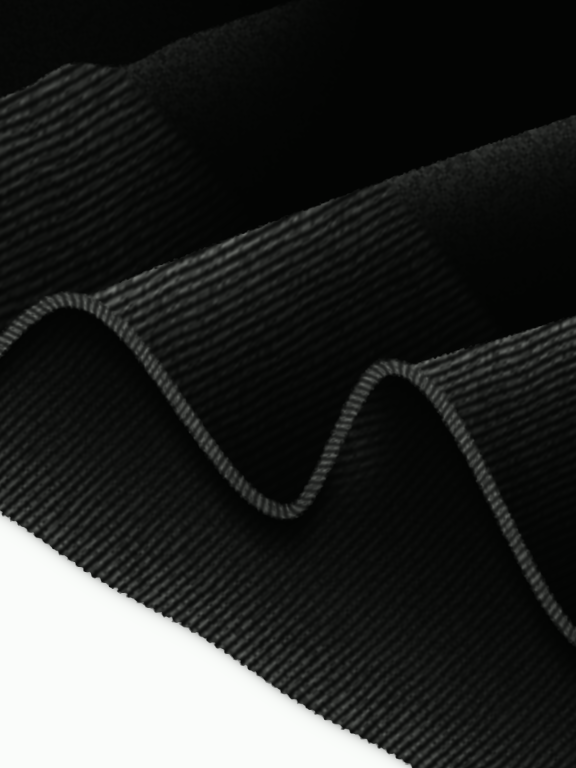
A WebGL 2 fragment shader for this texture:

```glsl
#version 300 es
precision highp float;
uniform vec2 u_resolution;
out vec4 outColor;

const float TAU = 6.2831853;
const vec3 CLOTH_TINT = vec3(0.98, 1.0, 0.97);
const vec3 CLOTH_BLACK = vec3(0.012, 0.016, 0.012);
const vec3 TABLE_WHITE = vec3(0.98, 0.99, 0.98);

float hash(vec2 p) {
  vec3 q = fract(vec3(p.xyx) * 0.1031);
  q += dot(q, q.yzx + 33.33);
  return fract((q.x + q.y) * q.z);
}

float noise(vec2 p) {
  vec2 i = floor(p), f = fract(p);
  f = f * f * (3.0 - 2.0 * f);
  float low = mix(hash(i), hash(i + vec2(1, 0)), f.x);
  float high = mix(hash(i + vec2(0, 1)), hash(i + vec2(1, 1)), f.x);
  return mix(low, high, f.y);
}

float below(float y, float edge, float softness) {
  return 1.0 - smoothstep(edge - softness, edge + softness, y);
}

float bump(float x, float centre, float width) {
  float t = (x - centre) / width;
  return exp(-t * t);
}

// Wavy lower border of the front fabric
float hemHeight(float x) {
  return 0.486 + 0.117 * smoothstep(-0.078, 0.0885, x)
    - 0.277 * smoothstep(0.0885, 0.375, x)
    + 0.189 * smoothstep(0.375, 0.51, x)
    - 0.367 * smoothstep(0.51, 0.781, x);
}

float hemLength(float x) {
  const int STEPS = 20;
  float dx = x / float(STEPS), total = 0.0, last = hemHeight(0.0);
  for (int i = 1; i <= STEPS; i++) {
    float next = hemHeight(dx * float(i));
    total += length(vec2(dx, next - last));
    last = next;
  }
  return total;
}

// Rounded ridges with small uneven stitches
float knitRibs(float across, float along, float pitch) {
  float t = across / pitch + 0.35 * noise(vec2(across, along) * 22.0);
  float ridge = 0.5 + 0.5 * cos(TAU * t);
  float stitch = noise(vec2(t * 3.0, along / pitch * 3.0));
  return mix(0.28, 1.25, ridge) * (0.55 + 0.9 * stitch);
}

float plainKnit(vec2 p) {
  return 0.55 + 0.9 * noise(mat2(0.8, 0.6, -0.6, 0.8) * p * 260.0);
}

float falloff(float depth, float top, float reach) {
  return top * exp(-max(depth, 0.0) / reach);
}

void main() {
  vec2 p = gl_FragCoord.xy / u_resolution.y;
  float hem = hemHeight(p.x);
  float fuzz = 0.003 * (noise(p * 300.0) - 0.5);
  float light = 0.015 * plainKnit(p) * (1.0 - smoothstep(0.0, 0.4, p.x));

  // Rear fold: ribbed cuff on the left, plain cloth on the right
  float rearTop = 0.872 + 0.33 * p.x + 0.015 * bump(p.x, 0.085, 0.04)
    - 0.012 * bump(p.x, 0.17, 0.04);
  float rearDepth = rearTop - p.y;
  float rearSeam = smoothstep(-0.012, 0.012, p.x - 0.156 - 0.9 * (0.909 - p.y));
  float rearRibs = falloff(rearDepth, 0.17, 0.2) * (1.0 - smoothstep(0.06, 0.36, p.x))
    * knitRibs(p.y - 0.45 * p.x - 0.5 * p.x * p.x, p.x, 0.0175);
  float rearPlain = falloff(rearDepth, 0.1, 0.06) * plainKnit(p)
    * (1.0 - smoothstep(0.2, 0.5, p.x));
  light = mix(light, mix(rearRibs, rearPlain, rearSeam), below(p.y, rearTop + fuzz, 0.003));

  // Middle fold
  float midTop = 0.567 + 0.43 * p.x - 0.07 * p.x * p.x - 3.0 * max(0.08 - p.x, 0.0);
  float midDepth = midTop - p.y;
  float midSeam = smoothstep(-0.012, 0.012, p.x - 0.501 - 0.75 * (0.766 - p.y));
  float midRibs = falloff(midDepth, mix(0.28, 0.14, smoothstep(0.2, 0.55, p.x)), 0.1)
    * knitRibs(p.y - 0.43 * p.x - 0.16 * p.x * p.x, p.x, 0.0165);
  float midPlain = falloff(midDepth, 0.15, 0.045) * plainKnit(p);
  light = mix(light, mix(midRibs, midPlain, midSeam), below(p.y, midTop + fuzz, 0.002));

  // Near fold on the right
  float nearTop = 0.517 + 0.3 * (p.x - 0.51) - 4.0 * max(0.51 - p.x, 0.0);
  float nearRibs = falloff(nearTop - p.y, 0.25, 0.085)
    * knitRibs(p.y - 0.3 * p.x - 0.1 * p.x * p.x, p.x, 0.0145);
  light = mix(light, nearRibs, below(p.y, nearTop + fuzz, 0.002));

  // Lower layer, shaded under the hem
  float tableEdge = 0.329 - 0.617 * p.x + 0.004 * cos(p.x * 24.0);
  float rise = p.y - tableEdge;
  float across = dot(p, vec2(0.66, -0.75)) + 0.12 * rise * rise;
  float lowerRibs = knitRibs(across, dot(p, vec2(0.75, 0.66)), 0.0125);
  float lower = falloff(rise, 0.21, 0.14) * smoothstep(0.0, 0.075, hem - p.y)
    * mix(lowerRibs, plainKnit(p), 0.35 * smoothstep(0.05, 0.18, rise));
  lower *= 0.75 + 0.25 * smoothstep(0.0, 0.012, rise);
  lower += 0.055 * bump(p.x, 0.46, 0.035) * bump(p.y, 0.43, 0.06)
    * knitRibs(p.y - 0.25 * p.x, p.x, 0.014);
  light = mix(light, lower, below(p.y, hem, 0.002));

  // Rolled hem with slanted stitches
  float slope = (hemHeight(p.x + 0.002) - hemHeight(p.x - 0.002)) / 0.004;
  float stretch = sqrt(1.0 + slope * slope);
  float offset = (p.y - hem) / stretch - 0.007;
  float along = hemLength(p.x) + offset * slope;
  float cord = knitRibs(along + 0.35 * offset, offset, 0.0105);
  float roll = 1.0 - smoothstep(0.005, 0.0125, abs(offset + fuzz));
  float glow = 0.27 - 0.07 * bump(p.x, 0.36, 0.07) - 0.06 * smoothstep(0.62, 0.75, p.x);
  light = mix(light, glow * mix(0.8, cord, 0.6), roll);

  // White table with a thin contact shadow
  vec3 cloth = CLOTH_BLACK + CLOTH_TINT * light;
  float scallop = 0.0015 * cos(TAU * across / 0.0125);
  vec3 table = TABLE_WHITE * (1.0 - 0.25 * exp(min(rise, 0.0) / 0.006));
  outColor = vec4(mix(cloth, table, below(rise, scallop + fuzz, 0.0018)), 1.0);
}
```
